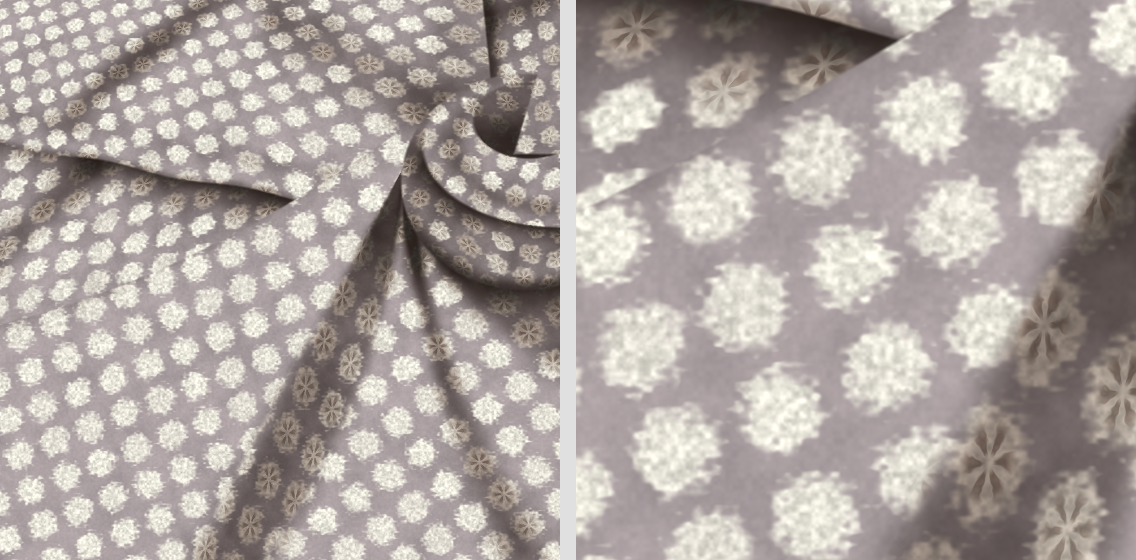
Left: the whole. Right: its middle third, enlarged.
A WebGL 1 fragment shader for this texture:

```glsl
precision highp float;
uniform vec2 u_resolution;

const vec3 SHADOW = vec3(0.17, 0.13, 0.115);
const vec3 MAUVE = vec3(0.67, 0.625, 0.635);
const vec3 CREAM = vec3(0.945, 0.935, 0.885);
const vec3 GOLD = vec3(0.67, 0.61, 0.56);
const vec3 BROWN = vec3(0.38, 0.31, 0.27);
const vec2 KNOT = vec2(0.72, 0.70);

float hash(vec2 p) {
  p = fract(p * vec2(0.1031, 0.1137));
  p += dot(p, p.yx + 33.33);
  return fract((p.x + p.y) * p.x * 17.0);
}

float noise(vec2 p) {
  vec2 i = floor(p), f = fract(p);
  f = f * f * (3.0 - 2.0 * f);
  return mix(mix(hash(i), hash(i + vec2(1.0, 0.0)), f.x),
             mix(hash(i + vec2(0.0, 1.0)), hash(i + 1.0), f.x), f.y);
}

float cross2(vec2 a, vec2 b) { return a.x * b.y - a.y * b.x; }

float bump(float d, float width) { return exp(-d * d / (width * width)); }

float cover(float d, float softness) {
  float w = 1.0 / min(u_resolution.x, u_resolution.y) + softness;
  return smoothstep(-w, w, d);
}

// Woven ground with frayed flower spots on the lattice spanned by a and b
vec3 fabric(vec2 p, vec2 offset, vec2 a, vec2 b, float light) {
  vec2 cell = vec2(cross2(offset, b), cross2(a, offset)) / cross2(a, b) + 0.5;
  vec2 d = fract(cell) - 0.5;
  float vary = hash(floor(cell) + 71.0) - 0.5;
  float grain = noise(p * 250.0) + 0.5 * noise(p * 430.0) - 0.75;
  float fray = noise(p * vec2(170.0, 260.0) + 9.0) - 0.5;
  float cloud = noise(p * 24.0) + 0.6 * noise(p * 61.0) - 0.8;
  light = clamp(light + 0.08 * cloud, 0.0, 1.0);
  light = mix(light, smoothstep(0.0, 1.0, light), 0.8);

  // Soft ragged spot holding six rounded petals
  float r = length(d), angle = atan(d.y, d.x) + 0.5;
  float spot = 1.0 - smoothstep(0.27, 0.46, r + 0.19 * fray + 0.03 * vary);
  float petals = smoothstep(0.1, 0.7, 0.35 + 0.6 * cos(6.0 * angle) + 0.8 * grain);
  petals *= smoothstep(0.03, 0.10, r) * (1.0 - smoothstep(0.18, 0.32, r));

  float sheen = smoothstep(0.42, 0.92, light + 0.24 * vary);
  vec3 ground = mix(SHADOW, MAUVE, light) * (1.0 + 0.06 * grain + 0.10 * cloud);
  vec3 thread = mix(GOLD, CREAM, sheen) * mix(0.30, 1.0, smoothstep(0.0, 0.6, light));
  thread = mix(thread, BROWN * (0.5 + light), petals * (1.0 - sheen) * 0.75);
  thread *= 1.0 + 0.24 * grain - 0.04 * petals;
  return mix(ground, thread, spot * (0.92 + 0.12 * vary));
}

// Light on the far cloth above the long folded edge
float backLight(vec2 p, float gap) {
  float crease = p.y - 0.805 - 0.795 * (p.x - 0.17);
  float slope = p.y - 1.0 + 0.635 * (p.x - 0.456);
  float l = 0.92 - 0.50 * bump(crease - 0.03, 0.04) * smoothstep(0.06, 0.17, p.x);
  l -= 0.36 * bump(slope, 0.08) * smoothstep(0.4, 0.5, p.x);
  l -= 0.18 * bump(gap - 0.055, 0.025) + 0.35 * bump(gap, 0.010);
  return l - 0.25 * smoothstep(0.68, 0.82, p.x);
}

// Light on the front cloth, whose folds fan out from the knot
float frontLight(float turn, float r, float seam, float rim) {
  float l = 1.0 - 0.26 * exp(-max(rim, 0.0) / 0.022);
  l -= 0.52 * smoothstep(-0.57, -0.44, turn) * (1.0 - smoothstep(seam - 0.04, seam + 0.09, turn));
  l -= 0.52 * bump(turn - 0.08 - 0.32 * r, 0.075);
  l -= 0.48 * smoothstep(0.12, 0.32, turn - 0.88 * r);
  float near = (1.0 - smoothstep(0.06, 0.32, r)) * smoothstep(-0.75, -0.4, turn);
  float crease = bump(turn - 0.06, 0.12) * (1.0 - smoothstep(0.08, 0.28, r));
  return l - 0.26 * near - 0.3 * crease;
}

// Light on the rolled knot: outer fold, inner fold and dark hollow
float swirlLight(vec2 p, vec2 q, float e) {
  float fold = length((p - vec2(1.0, 0.74)) / vec2(0.245, 0.146));
  float hollow = length((p - vec2(0.945, 0.785)) / vec2(0.10, 0.068));
  float below = 1.0 - smoothstep(0.70, 0.80, p.y);
  float outside = cover(fold - 1.0, 0.02);
  float l = 0.76 - 0.24 * bump(fold - 0.78, 0.10);
  l -= below * outside * (0.12 + 0.58 * exp(-max(fold - 1.0, 0.0) / 0.12));
  l -= 0.45 * smoothstep(0.84, 1.0, e) * smoothstep(0.0, -0.7, q.y);
  l -= 0.20 * smoothstep(0.9, 1.0, e) * smoothstep(0.0, 0.6, q.y);
  float depth = mix(0.45, 0.08, smoothstep(0.82, 0.74, p.y));
  return mix(l, depth, 1.0 - cover(hollow - 1.0, 0.04));
}

void main() {
  vec2 p = gl_FragCoord.xy / u_resolution;

  // Far cloth, foreshortened toward the upper left
  float gap = p.y - 0.745 + 0.19 * p.x + 0.004 * sin(p.x * 25.0);
  vec2 o = p - vec2(0.40, 0.802);
  o *= 1.0 + 0.8 * o.y - 0.4 * o.x;
  vec3 color = fabric(p, o, vec2(0.050, 0.016), vec2(0.021, -0.042), backLight(p, gap));

  // Corner cloth at the upper right
  float corner = p.x - 0.872 + 0.1 * (p.y - 0.9);
  float cornerLight = 0.68 - 0.45 * bump(corner, 0.02) - 0.3 * bump(p.y - 0.6 - 0.42 * p.x, 0.03);
  vec3 cornerCloth = fabric(p, p - vec2(0.97, 0.80), vec2(0.042, 0.016), vec2(0.012, -0.043), cornerLight);
  color = mix(color, cornerCloth, cover(corner, 0.001));

  // Middle cloth in the shadow of the folded edge
  float middleLight = 0.92 - mix(0.45, 0.92, smoothstep(0.0, 0.5, p.x)) * exp(-max(-gap, 0.0) / 0.045);
  middleLight -= 0.36 * bump(p.y - 0.55 - 0.95 * p.x, 0.045);
  vec3 middle = fabric(p, p - vec2(0.189, 0.603), vec2(0.060, 0.0156), vec2(-0.008, -0.053), middleLight);
  color = mix(color, middle, cover(-gap, 0.001));

  // Front cloth in three facets
  vec2 k = p - KNOT;
  float r = length(k), turn = atan(k.x, -k.y);
  float seam = -0.06 - 0.38 * r;
  float rim = 0.42 + 0.25 * p.x + 0.33 * p.x * p.x - p.y;
  vec2 q = (p - vec2(0.9375, 0.675)) / vec2(0.221, 0.193);
  float e = length(q);
  float light = frontLight(turn, r, seam, rim);
  light -= 0.45 * exp(-max(e - 1.0, 0.0) / 0.16) * smoothstep(-0.3, 0.2, turn);
  vec3 front = fabric(p, p - vec2(0.245, 0.411), vec2(0.063, 0.0247), vec2(0.0208, -0.0625), light);
  vec3 side = fabric(p, p - vec2(0.612, 0.473), vec2(0.047, -0.040), vec2(-0.033, -0.082), light);
  vec3 right = fabric(p, p - vec2(0.651, 0.206), vec2(0.0586, 0.040), vec2(0.044, -0.056), light);
  front = mix(front, side, cover((turn + 0.5) * r, 0.006));
  front = mix(front, right, cover((turn - seam) * r, 0.006));
  color = mix(color, front, cover(min(rim, max(0.716 - p.x, 0.69 - p.y)), 0.001));

  // Rolled knot on top
  vec2 s = p - vec2(0.78, 0.68) + 0.012 * sin(p.yx * 22.0);
  vec3 swirl = fabric(p, s, vec2(0.045, -0.020), vec2(-0.018, -0.042), swirlLight(p, q, e));
  float cut = max(0.94 - p.x + 0.3 * (p.y - 0.8), 0.725 - p.y);
  color = mix(color, swirl, cover(min((1.0 - e) * 0.2, cut), 0.001));

  gl_FragColor = vec4(clamp(color, 0.0, 1.0), 1.0);
}
```
